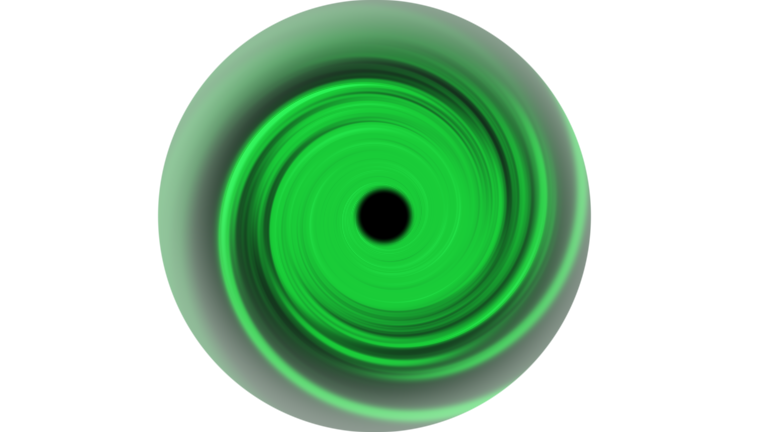
Give the GLSL for this background, as a Shadertoy shader.

```glsl
const float TAU = 6.2831853;
const float TWIST = 7.2;
const float HOLE_RADIUS = 0.0625;
const float DISC_RADIUS = 0.501;
const vec2 DISC_OFFSET = vec2(-0.022, 0.0);

const vec3 SHADOW = vec3(0.07, 0.17, 0.10);
const vec3 GREEN = vec3(0.10, 0.80, 0.22);
const vec3 HIGHLIGHT = vec3(0.16, 0.95, 0.33);
const vec3 WHITE = vec3(1.0);

float hash(vec2 p) {
    return fract(sin(dot(p, vec2(127.1, 311.7))) * 43758.5453);
}

// Value noise that repeats along x after a whole number of cells
float ringNoise(vec2 p, float period) {
    vec2 cell = floor(p);
    vec2 f = fract(p);
    f = f * f * (3.0 - 2.0 * f);
    float x0 = mod(cell.x, period);
    float x1 = mod(cell.x + 1.0, period);
    float low = mix(hash(vec2(x0, cell.y)), hash(vec2(x1, cell.y)), f.x);
    float high = mix(hash(vec2(x0, cell.y + 1.0)), hash(vec2(x1, cell.y + 1.0)), f.x);
    return mix(low, high, f.y);
}

// Long streaks that follow the spiral
float streaks(float phase, float depth, float cells, float seed) {
    return ringNoise(vec2(phase / TAU * cells, depth * 4.5 + seed), cells);
}

// Soft ridge around one spiral phase
float arm(float phase, float centre, float width) {
    float d = mod(phase - centre + 0.5 * TAU, TAU) - 0.5 * TAU;
    return exp(-d * d / (width * width));
}

float spiralEnergy(float r, float phase) {
    float depth = log(r);
    float broad = streaks(phase, depth, 9.0, 13.0);
    float medium = streaks(phase, depth, 21.0, 37.0);
    float fine = streaks(phase, depth, 43.0, 71.0);

    // Dense core breaking up into separate filaments
    float core = 0.76 + 0.22 * broad + 0.16 * (medium - 0.5) + 0.10 * (fine - 0.5);
    float filaments = 0.10 + 0.42 * broad + 0.55 * medium * medium + 0.35 * (fine - 0.4);
    float energy = mix(core, filaments, smoothstep(0.17, 0.29, r));

    // Faint outer haze with broad bands
    float haze = 0.10 + 0.30 * arm(phase, 1.9, 0.8) + 0.16 * arm(phase, 0.8, 0.7);
    haze += 0.12 * broad * medium;
    energy = mix(energy, haze, smoothstep(0.33, 0.43, r));

    // Dark lanes and bright arms
    float outer = smoothstep(0.27, 0.36, r);
    energy *= 1.0 - outer * (0.7 * arm(phase, 3.25, 0.5) + 0.6 * arm(phase, 5.0, 0.4));
    energy += 0.65 * outer * arm(phase, 4.05, 0.24);
    energy += 0.55 * smoothstep(0.34, 0.41, r) * arm(phase, 5.67, 0.26);
    energy += 0.45 * outer * (1.0 - smoothstep(0.37, 0.42, r)) * arm(phase, 0.95, 0.22);
    return clamp(energy, 0.0, 1.3);
}

vec3 energyColor(float energy) {
    vec3 color = mix(SHADOW, GREEN, smoothstep(0.0, 0.85, energy));
    return mix(color, HIGHLIGHT, smoothstep(0.85, 1.25, energy));
}

void mainImage(out vec4 fragColor, in vec2 fragCoord) {
    float pixel = 1.0 / iResolution.y;
    vec2 p = (fragCoord - 0.5 * iResolution.xy) * pixel;
    float r = max(length(p), 0.001);
    float phase = atan(p.y, p.x) - TWIST * log(r);

    vec3 color = energyColor(spiralEnergy(r, phase));

    // Central hole and pale outer veil
    color *= smoothstep(HOLE_RADIUS - 0.012, HOLE_RADIUS + 0.012, r);
    color = mix(color, WHITE, 0.53 * smoothstep(0.31, 0.52, r));

    // Disc on a white field
    float edge = length(p - DISC_OFFSET) - DISC_RADIUS;
    color = mix(color, WHITE, smoothstep(-pixel, pixel, edge));
    fragColor = vec4(color, 1.0);
}
```
